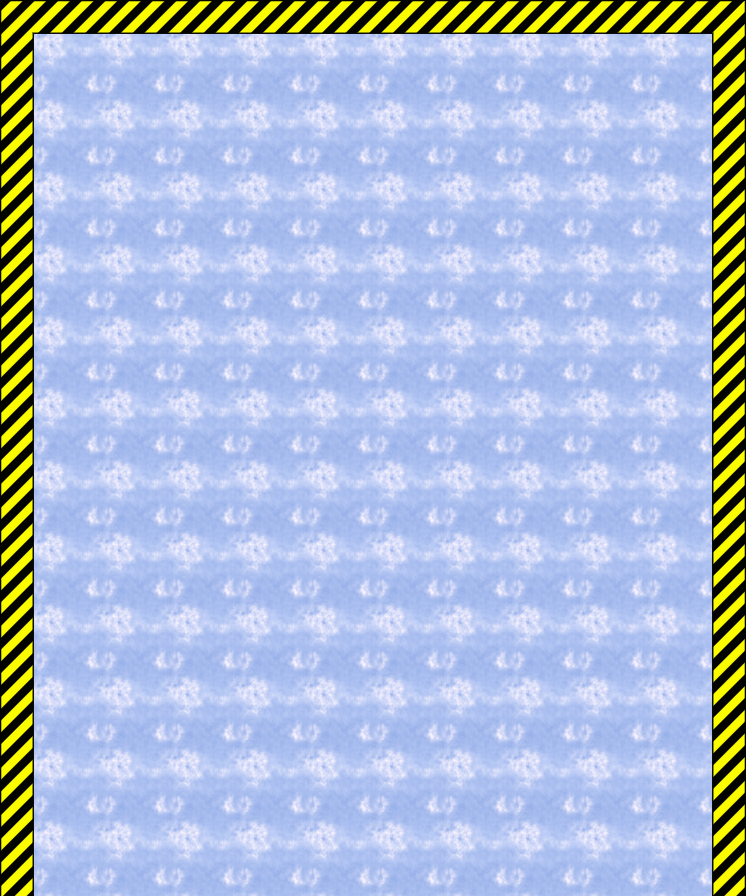
Give the GLSL for this pattern, as a Shadertoy shader.

```glsl
// Lengths are fractions of the canvas height
const float BORDER = 0.0378;
const float OUTLINE = 0.0015;
const float STRIPE_PERIOD = 0.0264;
const float STRIPE_PHASE = 0.25;
const vec2 TILE = vec2(0.0760, 0.0805);
const vec2 TILE_ORIGIN = vec2(0.302, 0.427);

const vec3 BLACK = vec3(0.01, 0.01, 0.0);
const vec3 YELLOW = vec3(0.99, 0.99, 0.0);
const vec3 SKY_DEEP = vec3(0.60, 0.695, 0.915);
const vec3 SKY_PALE = vec3(0.71, 0.785, 0.96);
const vec3 CLOUD = vec3(0.98, 0.955, 1.0);

// Cloud puffs inside one tile: centre xy, radius xy
const int PUFFS = 11;
const vec4 PUFF[PUFFS] = vec4[](
    vec4(0.85, 0.19, 0.10, 0.08), vec4(0.73, 0.31, 0.16, 0.10),
    vec4(0.75, 0.51, 0.09, 0.11), vec4(0.57, 0.18, 0.11, 0.09),
    vec4(0.25, 0.38, 0.12, 0.06), vec4(0.92, 0.40, 0.10, 0.11),
    vec4(0.39, 0.89, 0.13, 0.07), vec4(0.64, 0.85, 0.06, 0.09),
    vec4(0.42, 0.77, 0.05, 0.06), vec4(0.68, 0.35, 0.36, 0.28),
    vec4(0.15, 0.80, 0.16, 0.10));
const float PUFF_WEIGHT[PUFFS] = float[](
    0.75, 0.55, 0.75, 0.50, 0.55, 0.45, 0.70, 0.75, 0.40, 0.22, 0.14);

vec2 gradient(vec2 cell, float period) {
    cell = mod(cell, period);
    vec3 h = fract(cell.xyx * vec3(0.1031, 0.1030, 0.0973) + period * 0.017);
    h += dot(h, h.yzx + 33.33);
    float angle = 6.2832 * fract((h.x + h.y) * h.z);
    return vec2(cos(angle), sin(angle));
}

// Gradient noise that wraps after a whole number of cells
float noise(vec2 p, float period) {
    vec2 i = floor(p), f = fract(p);
    vec2 u = f * f * f * (f * (f * 6.0 - 15.0) + 10.0);
    vec2 e = vec2(1.0, 0.0);
    float a = dot(gradient(i, period), f);
    float b = dot(gradient(i + e.xy, period), f - e.xy);
    float c = dot(gradient(i + e.yx, period), f - e.yx);
    float d = dot(gradient(i + e.xx, period), f - e.xx);
    return mix(mix(a, b, u.x), mix(c, d, u.x), u.y);
}

float fbm(vec2 tileUv, float period) {
    float sum = 0.0, amplitude = 1.0;
    for (int i = 0; i < 3; i++) {
        sum += amplitude * noise(tileUv * period, period);
        period *= 2.0;
        amplitude *= 0.65;
    }
    return sum;
}

float puffDensity(vec2 tileUv) {
    float density = 0.0;
    for (int i = 0; i < PUFFS; i++) {
        vec2 offset = fract(tileUv - PUFF[i].xy + 0.5) - 0.5;
        vec2 q = offset / PUFF[i].zw;
        density += PUFF_WEIGHT[i] * exp(-dot(q, q));
    }
    return density;
}

vec3 skyColor(vec2 p) {
    vec2 tileUv = fract((p - TILE_ORIGIN) / TILE);
    vec2 warp = vec2(fbm(tileUv, 5.0), fbm(tileUv.yx, 6.0));
    float mottle = fbm(tileUv, 7.0);
    float band = 0.5 + 0.25 * sin(6.2832 * (tileUv.y - 0.12));
    vec3 sky = mix(SKY_DEEP, SKY_PALE, clamp(band + 0.5 * mottle, 0.0, 1.0));
    float density = puffDensity(tileUv + 0.07 * warp) * (0.85 + 1.1 * mottle);
    return mix(sky, CLOUD, clamp(density, 0.0, 1.0));
}

vec3 hazardColor(vec2 p, float pixel) {
    float wave = abs(fract((p.x + p.y) / STRIPE_PERIOD - STRIPE_PHASE) - 0.5);
    float blur = pixel / STRIPE_PERIOD;
    return mix(YELLOW, BLACK, smoothstep(-blur, blur, wave - 0.25));
}

void mainImage(out vec4 fragColor, in vec2 fragCoord) {
    float pixel = 1.0 / iResolution.y;
    float width = iResolution.x * pixel;
    vec2 p = vec2(fragCoord.x, iResolution.y - fragCoord.y) * pixel;

    // Frame on the left, right and top; the bottom stays open
    float inset = min(min(p.x, width - p.x), p.y);
    float inside = smoothstep(-0.5, 0.5, (inset - BORDER) / pixel);

    // Thin dark lines along both edges of the frame
    float edge = min(inset - OUTLINE, BORDER - OUTLINE - inset);
    float fill = smoothstep(-0.5, 0.5, edge / pixel);
    vec3 frame = mix(BLACK, hazardColor(p, pixel), fill);

    fragColor = vec4(mix(frame, skyColor(p), inside), 1.0);
}
```
